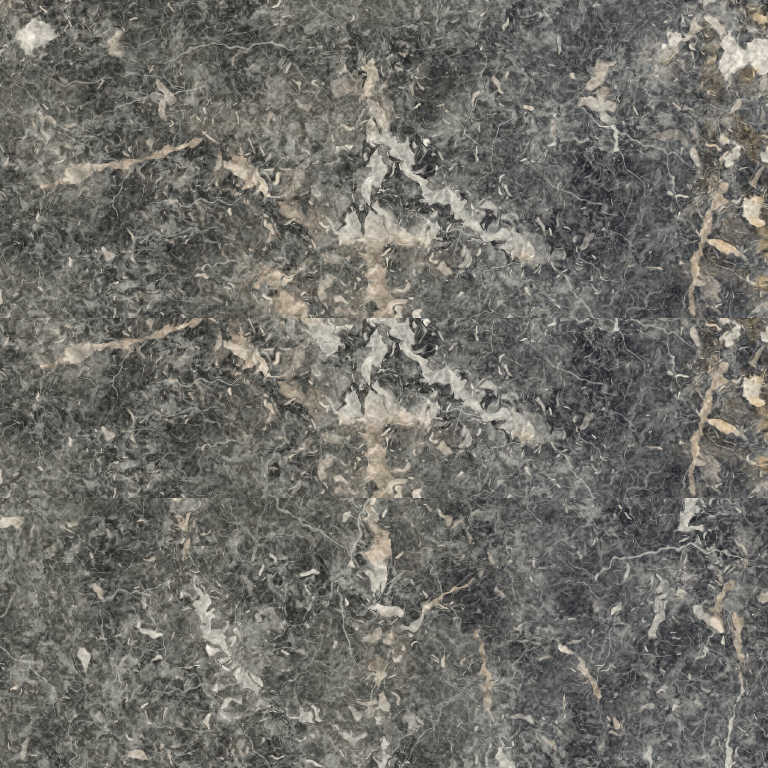
A WebGL 2 fragment shader for this texture:

```glsl
#version 300 es
precision highp float;
// Dark grey brecciated marble: pale veins and shards, with one band of the slab repeated below a seam.
#define SEAM_TOP 0.414
#define SEAM_BOTTOM 0.648
#define BAND_SHIFT 0.234
#define WARP 0.04
#define GRAIN 0.25
#define DARK vec3(0.205, 0.207, 0.212)
#define GREY vec3(0.40, 0.40, 0.385)
#define ASH vec3(0.70, 0.70, 0.665)
#define CREAM vec3(0.90, 0.875, 0.82)
#define TAN vec3(0.64, 0.56, 0.47)
uniform vec2 u_resolution;
out vec4 fragColor;
float px;

// Main veins as start and end, y measured downwards
const vec4 BROAD[10] = vec4[10](
  vec4(.31, .22, .39, .287), vec4(.39, .287, .57, .31), vec4(.47, .13, .56, .25),
  vec4(.56, .25, .69, .33), vec4(.475, .1, .485, .29), vec4(.485, .29, .49, .42),
  vec4(.488, .64, .495, .78), vec4(.495, .87, .49, 1.), vec4(.255, .79, .35, .92),
  vec4(.91, .64, .88, .78));
const vec4 SLENDER[11] = vec4[11](
  vec4(.94, .25, .9, .4), vec4(.06, .235, .25, .19), vec4(.92, 0., .87, .08),
  vec4(.79, .11, .8, .2), vec4(.22, .64, .255, .79), vec4(.35, .92, .45, .945),
  vec4(.96, .8, .945, 1.), vec4(.97, .73, .91, .86), vec4(.51, .83, .63, .75),
  vec4(.74, .85, .79, .94), vec4(.63, .83, .65, 1.));
// Large crystals: centre and radius
const vec3 CRYSTALS[5] = vec3[5](vec3(.975, .08, .028), vec3(.045, .05, .024),
  vec3(.96, .2, .016), vec3(.975, .265, .014), vec3(.875, .065, .014));

vec2 hash2(vec2 p) {
  vec3 q = fract(p.xyx * vec3(.1031, .1030, .0973));
  q += dot(q, q.yzx + 33.33);
  return fract((q.xx + q.yz) * q.zy);
}
float noise(vec2 p) {
  vec2 i = floor(p), f = fract(p), u = f * f * (3. - 2. * f);
  return mix(mix(hash2(i).x, hash2(i + vec2(1, 0)).x, u.x),
             mix(hash2(i + vec2(0, 1)).x, hash2(i + 1.).x, u.x), u.y);
}
float fbm(vec2 p) {
  float sum = 0., amp = .5;
  for (int i = 0; i < 5; i++, amp *= .5) {
    sum += amp * noise(p);
    p = mat2(1.6, 1.2, -1.2, 1.6) * p + 17.;
  }
  return sum / .97;
}
vec2 jitter(vec2 p) { return vec2(noise(p), noise(p + 90.)) - .5; }
float segment(vec2 p, vec4 s) {
  vec2 d = s.zw - s.xy, e = p - s.xy;
  return length(e - d * clamp(dot(e, d) / dot(d, d), 0., 1.));
}
// Tapered, slightly bent strokes, one per grid cell
float strokes(vec2 p, float cells, float reach, float width, float density, float seed) {
  vec2 g = p * cells, id = floor(g);
  float cover = 0.;
  for (int k = 0; k < 9; k++) {
    vec2 cell = id + vec2(k % 3 - 1, k / 3 - 1);
    vec2 spot = hash2(cell + seed), pick = hash2(cell + seed + 57.);
    vec2 shape = hash2(cell + seed + 131.), d = g - cell - spot;
    float angle = 3.1416 * pick.y, size = mix(.35, 1., shape.x);
    vec2 dir = vec2(cos(angle), sin(angle));
    float along = dot(d, dir), taper = max(0., 1. - pow(along / (reach * size), 2.));
    float off = abs(dot(d, vec2(-dir.y, dir.x)) + .6 * (shape.y - .5) * along * along) / cells;
    float edge = smoothstep(px, -px, off - width * size * sqrt(taper));
    float tone = mix(.35, 1., shape.y) * min(1., 2. * taper);
    cover = max(cover, edge * tone * smoothstep(0., .1, density - pick.x));
  }
  return cover;
}

void main() {
  px = 1. / u_resolution.y;
  vec2 canvas = vec2(gl_FragCoord.x / u_resolution.x, 1. - gl_FragCoord.y * px), p = canvas;
  if (p.y > SEAM_TOP && p.y < SEAM_BOTTOM) p.y -= BAND_SHIFT;
  float upper = step(p.y, SEAM_TOP);
  vec2 warp = WARP * (vec2(fbm(p * 9.), fbm(p * 9. + 40.)) - .5)
            + .012 * jitter(p * 50.) + .006 * jitter(p * 130.);
  vec2 q = p + warp;

  // Mottled ground with pale dust, darker and cooler to the upper right
  float cloud = smoothstep(.25, .75, fbm(p * 13. + 5.)), crumb = noise(q * 130.);
  float dusk = upper * smoothstep(.24, .05, length((p - vec2(.73, .26)) * vec2(1., 1.2)));
  vec3 col = mix(DARK, GREY, cloud * .6 + .35 * noise(q * 70.) - .2 * dusk);
  col *= mix(vec3(1.02, 1.01, .96), vec3(.98, .99, 1.03), smoothstep(.4, .8, p.x));
  float patches = smoothstep(.3, .65, fbm(p * 17. + 70.));
  float dust = smoothstep(.48, .72, fbm(q * 85.)) * patches;
  float flecks = smoothstep(.6, .9, noise(p * 230. + 7.)) * mix(.3, 1., patches);
  col = mix(col, ASH, max(.6 * dust, .4 * flecks));

  // Distances to the main veins
  float broad = segment(canvas + warp, vec4(.335, .365, .44, .46)), slender = 1.;
  for (int i = 0; i < 10; i++) broad = min(broad, segment(q, BROAD[i]));
  for (int i = 0; i < 11; i++) slender = min(slender, segment(q, SLENDER[i]));

  // Fine web and hairline cracks at falling scales
  float web = max(smoothstep(.03, 0., abs(fbm(q * 11. + 30.) - .5)) * noise(p * 30.),
                  smoothstep(.05, 0., abs(fbm(q * 27. + 60.) - .5)) * noise(p * 21. + 9.));
  float cracks = .7 * strokes(p, 15., .95, .0006, .5 + .4 * dusk, 900.);
  for (int k = 0; k < 6; k++) {
    float cells = 7. * pow(1.65, float(k));
    cracks = max(cracks, strokes(q, cells, .92, .019 / (cells + 3.), .72, 200. * float(k)));
  }
  col = mix(col, ASH, max(.6 * web, .9 * cracks));

  // Ragged veins, with gravel and shards crowding beside them
  float swell = noise(p * 24. + 8.), rough = fbm(q * 55.) - .5;
  float warmth = smoothstep(.4, .6, fbm(p * 8. + 12.) + .15 * upper * smoothstep(.5, .35, p.x));
  float core = mix(.002, .013, swell) * mix(.6, 1., upper);
  float vein = smoothstep(.003, -.002, broad - core + .045 * rough);
  float thread = smoothstep(.002, -.001, slender - .006 * swell + .016 * rough);
  float crowd = exp(-24. * broad) * mix(.4, .7, upper) + .2 * exp(-40. * slender)
              + upper * (.3 * smoothstep(.84, 1., p.x) + .35 * exp(-9. * length(p)));
  float gravel = crowd * smoothstep(.5, .58, fbm(q * 42. + 20.));
  vec3 stone = mix(mix(ASH, CREAM, crumb), TAN * mix(.75, 1.3, crumb), .7 * warmth);
  col = mix(col, stone, max(max(.85 * vein, .85 * thread), .8 * gravel));
  float shards = 0.;
  for (int k = 0; k < 4; k++) {
    float cells = 17. * pow(1.8, float(k)), density = .07 + .13 * patches + crowd;
    shards = max(shards, strokes(q, cells, .45, .13 / cells, density, 1300. + 200. * float(k)));
  }
  col = mix(col, mix(CREAM, TAN * 1.3, .35 * warmth) * mix(.85, 1.05, crumb), shards);

  // Large crystals with ragged rims
  for (int i = 0; i < 5; i++) {
    float d = length((q - CRYSTALS[i].xy) * vec2(.9, 1.2)) + .07 * (fbm(p * 38.) - .5);
    col = mix(col, CREAM * mix(.8, 1.1, crumb), .9 * smoothstep(.004, -.003, d - CRYSTALS[i].z));
  }

  // Rusty stain along the right edge, then mineral grain
  float rust = upper * smoothstep(.85, 1., p.x) * smoothstep(.45, .7, fbm(p * 40.));
  col *= mix(vec3(1.), vec3(1.05, .97, .84), rust);
  float grain = .6 * noise(p * 260.) + .4 * noise(p * 490. + 33.) - .5;
  fragColor = vec4(clamp(col + GRAIN * grain, 0., 1.), 1.);
}
```
